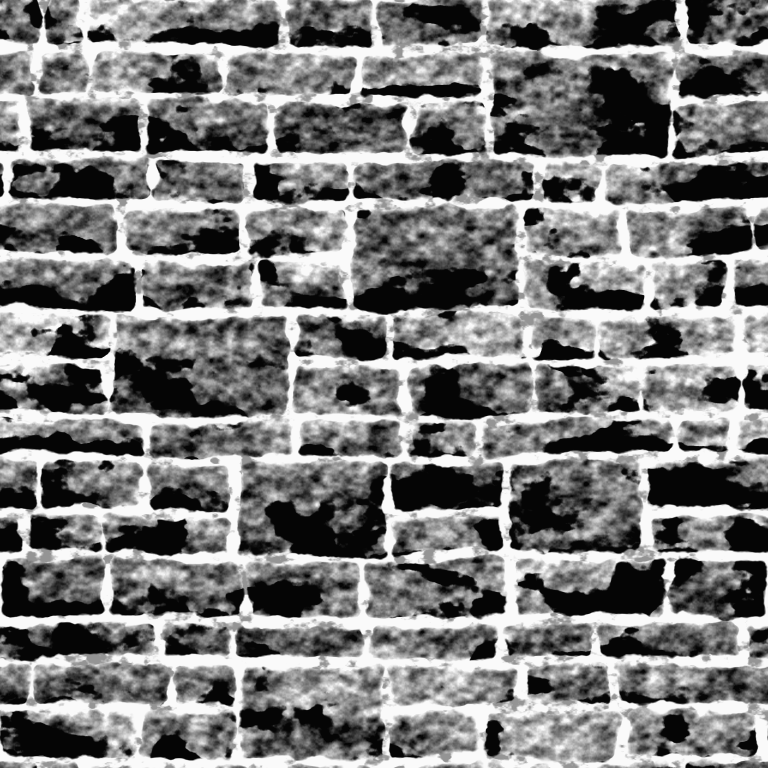
Give the GLSL for this texture, as a Shadertoy shader.

```glsl
// Rough stone wall: uneven courses of split blocks, some two courses high, in pale mortar.

const float ROWS = 15.0;           // courses up the canvas
const float COLS = 6.0;            // blocks along a course (even, so pairs stagger and wrap)
const float ROW_JITTER = 0.34;     // uneven course heights
const float JOINT_JITTER = 0.7;    // uneven block lengths
const float TALL_CHANCE = 0.65;    // readiness of blocks to span two courses
const float MORTAR_HALF = 0.0056;  // half width of a joint
const float CORNER = 0.007;        // corner rounding
const float EDGE_ROUGH = 0.016;    // raggedness of block outlines
const float WARP = 0.012;          // bending of the joints
const float CHIP_LEVEL = 0.43;     // amount of black hollows
const float RELIEF = 1.7;          // strength of light on broken faces
const float GRAIN = 0.95;          // strength of fine speckle
const vec3 MORTAR = vec3(0.98);
const vec3 HOLLOW = vec3(0.02);
const vec3 STONE = vec3(0.40);

float hash(vec2 p, float seed) {
    vec3 q = fract(vec3(p.xyx + seed * 17.3) * vec3(0.1031, 0.1030, 0.0973));
    q += dot(q, q.yzx + 33.33);
    return fract((q.x + q.y) * q.z);
}

// Value noise over the unit square; wraps for whole frequencies.
float noise(vec2 p, vec2 freq, float seed) {
    p *= freq;
    vec2 cell = floor(p), f = fract(p);
    f = f * f * (3.0 - 2.0 * f);
    vec2 a = mod(cell, freq), b = mod(cell + 1.0, freq);
    return mix(mix(hash(a, seed), hash(vec2(b.x, a.y), seed), f.x),
               mix(hash(vec2(a.x, b.y), seed), hash(b, seed), f.x), f.y);
}

float fbm(vec2 p, vec2 freq, float seed) {
    float sum = 0.0, amp = 0.533;
    for (int i = 0; i < 4; i++) {
        sum += amp * noise(p, freq, seed + float(i));
        freq *= 2.0;
        amp *= 0.5;
    }
    return sum;
}

// Wrapped column and lower row of the two-course pair holding a cell.
vec2 pairOf(float col, float row) {
    vec2 c = mod(vec2(col, row), vec2(COLS, ROWS));
    return vec2(c.x, c.y - mod(c.x + c.y, 2.0));
}

float pairRank(vec2 pair) {
    return hash(mod(pair, vec2(COLS, ROWS)), 3.0);
}

// A pair becomes one tall block when it outranks the pairs beside it.
bool isTall(float col, float row) {
    vec2 pair = pairOf(col, row);
    float rank = pairRank(pair);
    if (pair.y < 0.0 || pair.y > ROWS - 2.0 || rank < 1.0 - TALL_CHANCE) return false;
    for (float dx = -1.0; dx < 2.0; dx += 2.0)
        for (float dy = -1.0; dy < 2.0; dy += 2.0)
            if (pairRank(pair + vec2(dx, dy)) >= rank) return false;
    return true;
}

float courseLine(float row) {
    return row + ROW_JITTER * (hash(vec2(mod(row, ROWS), 1.0), 7.0) - 0.5);
}

// Upright joint to the left of a column; tall blocks share theirs over both courses.
float joint(float col, float row) {
    if (isTall(col, row)) return col - 0.15 + 0.25 * (hash(pairOf(col, row), 11.0) - 0.5);
    if (isTall(col - 1.0, row)) return col + 0.15 + 0.25 * (hash(pairOf(col - 1.0, row), 12.0) - 0.5);
    return col + JOINT_JITTER * (hash(mod(vec2(col, row), vec2(COLS, ROWS)), 13.0) - 0.5);
}

void mainImage(out vec4 fragColor, in vec2 fragCoord) {
    vec2 uv = fragCoord / iResolution.xy;
    float soft = max(1.2 / iResolution.y, 0.0016);
    vec2 bend = vec2(noise(uv, vec2(9.0, 14.0), 21.0), noise(uv, vec2(8.0, 7.0), 22.0));
    vec2 p = uv + WARP * (bend - 0.5);

    // Find the block and its extents
    vec2 g = p * vec2(COLS, ROWS);
    float row = floor(g.y + 0.5);
    if (g.y < courseLine(row)) row -= 1.0;
    float col = floor(g.x + 0.5);
    if (g.x < joint(col, row)) col -= 1.0;
    bool tall = isTall(col, row);
    float base = tall ? row - mod(mod(row, ROWS) + mod(col, COLS), 2.0) : row;
    vec2 lo = vec2(joint(col, row), courseLine(base)) / vec2(COLS, ROWS);
    vec2 hi = vec2(joint(col + 1.0, row), courseLine(base + (tall ? 2.0 : 1.0))) / vec2(COLS, ROWS);
    vec2 id = mod(vec2(col, base), vec2(COLS, ROWS));

    // Rounded, ragged outline
    vec2 q = abs(p - 0.5 * (lo + hi)) - 0.5 * (hi - lo) + MORTAR_HALF + CORNER;
    float d = length(max(q, 0.0)) + min(max(q.x, q.y), 0.0) - CORNER;
    d += EDGE_ROUGH * (fbm(uv, vec2(36.0, 44.0), 31.0) - 0.5);

    // Broken face lit from above, with speckle and pale wash
    vec2 faceFreq = vec2(22.0, 30.0);
    float slope = fbm(uv, faceFreq, 41.0) - fbm(uv + vec2(-0.003, 0.006), faceFreq, 41.0);
    float grain = fbm(uv, vec2(80.0, 96.0), 51.0) - 0.5;
    float wash = smoothstep(0.55, 0.85, noise(uv, vec2(7.0, 9.0), 61.0));
    float height = clamp((p.y - lo.y) / (hi.y - lo.y), 0.0, 1.0);
    float light = RELIEF * slope + GRAIN * grain + 0.16 * (hash(id, 71.0) - 0.5);
    light += 0.16 * (height - 0.5) + 0.2 * wash + 0.2 * smoothstep(-0.006, 0.0, d);
    vec3 color = clamp(STONE + light, HOLLOW, MORTAR);

    // Black hollows gather low on each block
    vec2 slant = uv + 0.02 * vec2(bend.y, bend.x);
    float chip = fbm(slant, vec2(17.0, 26.0), 81.0) + 0.26 * (height - 0.5) + 0.08 * wash + 0.12 * grain;
    color = mix(HOLLOW, color, smoothstep(CHIP_LEVEL - 0.03, CHIP_LEVEL + 0.03, chip));

    // Mortar with faint grit
    float grit = smoothstep(0.58, 0.75, fbm(uv, vec2(50.0, 70.0), 91.0));
    color = mix(color, MORTAR - 0.4 * grit, smoothstep(-soft, soft, d));
    fragColor = vec4(color, 1.0);
}
```
